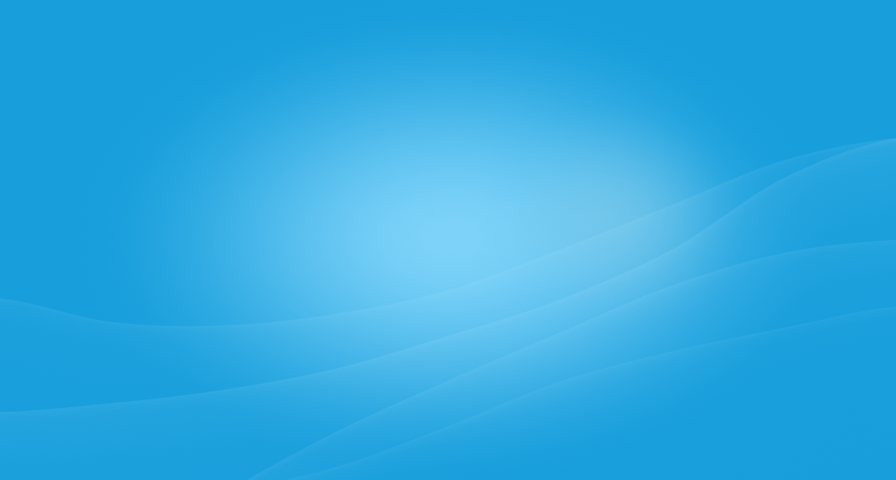
Write a Shadertoy shader that draws this background.

```glsl
const vec3 DEEP_BLUE = vec3(0.09, 0.62, 0.86);
const vec3 GLOW_BLUE = vec3(0.49, 0.825, 0.975);
const vec3 WARM_TINT = vec3(0.56, 0.81, 0.91);
const int LAST_KNOT = 8;

// Usual sine hash
float hash(vec2 p) {
    return fract(sin(dot(p, vec2(12.9898, 78.233))) * 43758.5453);
}

// Smooth curve through evenly spaced heights
float curveHeight(float heights[9], float x) {
    float s = clamp(x, 0.0, 0.9999) * float(LAST_KNOT);
    int i = int(s);
    float t = fract(s);
    float a = heights[max(i - 1, 0)];
    float b = heights[i];
    float c = heights[i + 1];
    float d = heights[min(i + 2, LAST_KNOT)];
    return b + 0.5 * t * (c - a + t * (2.0 * a - 5.0 * b + 4.0 * c - d
        + t * (3.0 * (b - c) + d - a)));
}

// Soft elliptical falloff, one at the centre and zero past the radius
float glow(vec2 p, vec2 centre, vec2 radius) {
    return 1.0 - smoothstep(0.0, 1.0, length((p - centre) / radius));
}

// Translucent veil hanging below a curve, with a fine bright rim
vec3 addVeil(vec3 base, vec2 p, float heights[9], float strength, float fade, float pixel) {
    float top = curveHeight(heights, p.x);
    float slope = (curveHeight(heights, p.x + 0.004)
        - curveHeight(heights, p.x - 0.004)) / 0.008;
    float depth = (top - p.y) / sqrt(1.0 + 0.28 * slope * slope);
    float inside = smoothstep(-pixel, pixel, depth);
    float below = max(depth, 0.0);
    float body = strength * exp(-below / fade);
    float rim = 0.05 * exp(-below / 0.008);
    return mix(base, vec3(0.85, 0.96, 1.0), inside * (body + rim));
}

void mainImage(out vec4 fragColor, in vec2 fragCoord) {
    vec2 p = fragCoord / iResolution.xy;
    float pixel = 0.9 / iResolution.y;

    // Central light, slightly warmer to the right
    float light = glow(p, vec2(0.505, 0.505), vec2(0.425, 0.51));
    vec3 color = mix(DEEP_BLUE, GLOW_BLUE, light);
    color = mix(color, WARM_TINT, 0.45 * glow(p, vec2(0.69, 0.55), vec2(0.15, 0.25)));

    // Flowing veils, from the highest to the lowest
    float upper[9] = float[9](0.378, 0.329, 0.322, 0.346, 0.395, 0.480, 0.573, 0.666, 0.712);
    float middle[9] = float[9](0.141, 0.160, 0.188, 0.232, 0.300, 0.376, 0.480, 0.629, 0.712);
    float lower[9] = float[9](-0.317, -0.171, -0.027, 0.100, 0.207, 0.307, 0.405, 0.473, 0.500);
    float bottom[9] = float[9](-0.073, -0.054, -0.024, 0.027, 0.112, 0.205, 0.268, 0.317, 0.361);
    color = addVeil(color, p, upper, 0.045, 0.12, pixel);
    color = addVeil(color, p, middle, 0.06, 0.13, pixel);
    color = addVeil(color, p, lower, 0.04, 0.09, pixel);
    color = addVeil(color, p, bottom, 0.02, 0.05, pixel);

    // Fine dither against banding
    color += (hash(fragCoord) - 0.5) / 255.0;
    fragColor = vec4(color, 1.0);
}
```
